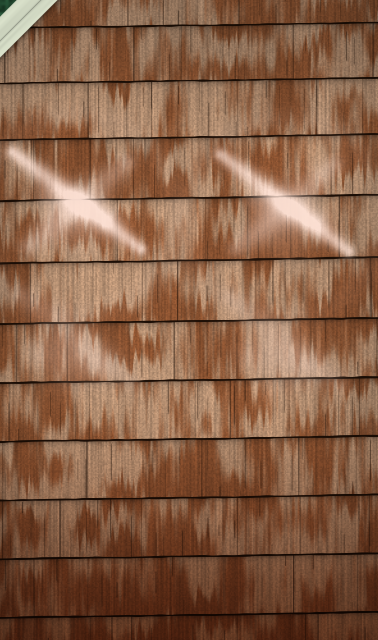
Write a Shadertoy shader that draws this texture.

```glsl
const float COURSE = 0.0917;   // height of one shingle course
const float SHINGLE = 0.088;   // mean shingle width
const float CRACK = 0.021;     // mean spacing of hairline cracks
const vec3 RUST = vec3(0.53, 0.315, 0.185);
const vec3 WEATHERED = vec3(0.70, 0.555, 0.44);
const vec3 GAP = vec3(0.11, 0.055, 0.02);
const vec3 SUN = vec3(1.0, 0.89, 0.84);
const vec3 TRIM = vec3(0.86, 0.89, 0.80);
const vec3 LEAF = vec3(0.05, 0.12, 0.07);

float hash(vec2 p) {
    vec3 q = fract(p.xyx * vec3(0.1031, 0.1030, 0.0973));
    q += dot(q, q.yzx + 33.33);
    return fract((q.x + q.y) * q.z);
}

float noise(vec2 p) {
    vec2 i = floor(p), f = fract(p);
    f = f * f * (3.0 - 2.0 * f);
    return mix(mix(hash(i), hash(i + vec2(1, 0)), f.x),
               mix(hash(i + vec2(0, 1)), hash(i + vec2(1, 1)), f.x), f.y);
}

// Soft beam around the segment from a to b
float beam(vec2 p, vec2 a, vec2 b, float width) {
    vec2 pa = p - a, ba = b - a;
    float h = clamp(dot(pa, ba) / dot(ba, ba), 0.0, 1.0);
    float taper = width * mix(0.6, 1.0, 4.0 * h * (1.0 - h));
    float d = length(pa - ba * h) / taper;
    return exp(-d * d);
}

// Continuous course coordinate: whole part is the row, fraction runs downward
float courseCoord(vec2 p) {
    float down = 1.0 - p.y;
    float bend = (down - 0.22) / 0.17;
    float sag = 0.013 * exp(-bend * bend) + 0.015 * (p.x - 0.295);
    float wobble = 0.0012 * (noise(vec2(p.x * 14.0, 3.0)) - 0.5);
    return (down + sag + wobble - 0.044) / COURSE;
}

// Position of the jittered joint at the left of a shingle
float jointAt(float id, float row) {
    return (id + 0.7 * hash(vec2(id + 40.0, row + 9.0))) * SHINGLE;
}

// Thin dark splits, each covering only part of the course height
float cracks(float x, float v, float row, float px) {
    float cell = floor(x / CRACK);
    vec2 seed = vec2(cell + 17.0, row + 83.0);
    float d = abs(x - (cell + 0.15 + 0.7 * hash(seed)) * CRACK);
    float mid = hash(seed + 31.0), reach = 0.1 + 0.4 * hash(seed + 57.0);
    float span = 1.0 - smoothstep(reach * 0.8, reach, abs(v - mid));
    return span * hash(seed + 77.0) * (1.0 - smoothstep(0.0, 0.0003 + px, d));
}

vec3 shingles(vec2 p, float px) {
    float s = courseCoord(p), row = floor(s), v = fract(s);

    // Shingle containing this point
    float id = floor(p.x / SHINGLE);
    if (p.x < jointAt(id, row)) id -= 1.0;
    float left = jointAt(id, row), right = jointAt(id + 1.0, row);
    float tone = hash(vec2(id + 71.0, row + 23.0));

    // Streaky weathering: each fine column starts and ends at its own height
    float column = noise(vec2(p.x * 170.0, row * 7.0 + 0.5));
    float fine = noise(vec2(p.x * 330.0, row * 5.0 + 0.5));
    float ragged = v + 0.42 * (column - 0.5) + 0.34 * (fine - 0.5);
    float wear = 0.54 * noise(vec2(p.x * 22.0, ragged * 2.2 + row * 17.0))
               + 0.26 * noise(vec2(p.x * 80.0, ragged * 1.8 + row * 29.0))
               + 0.20 * noise(vec2(p.x * 240.0, v * 1.6 + row * 13.0));
    wear += (v - 0.5) * (0.3 * hash(vec2(id + 13.0, row + 5.0)) - 0.22);
    wear += 0.08 * (tone - 0.5);
    vec3 col = mix(RUST, WEATHERED, smoothstep(0.33, 0.64, wear));

    // Combed grooves running the height of the course, and film-like grain
    float drift = 1.2 * noise(vec2(p.x * 60.0, row * 11.0));
    float groove = 0.5 + 0.5 * sin(6.2832 * (p.x / 0.0056 + drift));
    float comb = noise(vec2(p.x * 330.0, v * 0.7 + row * 11.0));
    col *= 0.86 + 0.20 * comb + 0.08 * groove + 0.06 * (tone - 0.5);
    col *= 0.91 + 0.18 * noise(p * 500.0);
    col = mix(col, GAP, 0.45 * cracks(p.x, v, row, px));

    // Joints between neighbours, only some of them open
    float joint = min(p.x - left, right - p.x);
    float nearest = p.x - left < right - p.x ? id : id + 1.0;
    float open = 0.12 + 0.45 * pow(hash(vec2(nearest + 3.0, row + 61.0)), 2.0);
    col = mix(col, GAP, open * (1.0 - smoothstep(0.0, 0.0003 + px, joint)));

    // Overlap gap with its cast shadow
    float edge = min(v, 1.0 - v) * COURSE;
    col *= 1.0 - 0.38 * exp(-v * COURSE / 0.005);
    float gapWidth = 0.0008 + 0.0010 * noise(vec2(p.x * 60.0, row * 3.0));
    return mix(col, GAP, 1.0 - smoothstep(gapWidth - 0.5 * px, gapWidth + 0.6 * px, edge));
}

// Reflected window light: a bright cross above a faint patch
float reflection(vec2 p) {
    float light = 0.85 * beam(p, vec2(-0.10, 0.078), vec2(0.10, -0.073), 0.016);
    light += 0.36 * beam(p, vec2(0.078, 0.062), vec2(-0.075, -0.068), 0.024);
    light += 0.34 * beam(p, vec2(-0.045, 0.008), vec2(0.05, -0.022), 0.032);
    light += 0.18 * beam(p, vec2(-0.03, -0.045), vec2(0.04, -0.04), 0.045);
    light += 0.20 * beam(p, vec2(-0.085, -0.145), vec2(0.085, -0.28), 0.026);
    light += 0.28 * beam(p, vec2(-0.05, -0.235), vec2(0.03, -0.255), 0.046);
    float ring = (length(p + vec2(0.0, 0.02)) - 0.155) / 0.02;
    return light + 0.07 * exp(-ring * ring);
}

void mainImage(out vec4 fragColor, in vec2 fragCoord) {
    float px = 1.0 / iResolution.y;
    vec2 p = fragCoord * px;
    vec3 col = shingles(p, px);

    // Daylight falls off toward the ground and the eaves
    col *= mix(vec3(0.50, 0.34, 0.24), vec3(1.0), smoothstep(-0.08, 0.40, p.y));
    col *= 1.0 - 0.17 * smoothstep(0.72, 1.0, p.y);
    col *= 1.0 - 0.12 * smoothstep(0.17, 0.32, abs(p.x - 0.295));

    // Two reflections side by side, washing the wood toward pale light
    for (int i = 0; i < 2; i++) {
        float k = float(i);
        vec2 center = vec2(0.12 + 0.325 * k, 0.684 - 0.004 * k);
        float light = reflection(p - center) * (1.0 - 0.05 * k);
        float sheen = 0.6 + 0.55 * dot(col, vec3(0.4, 0.4, 0.2));
        col = mix(col, SUN, min(light * sheen, 0.95));
    }

    // Sloping roof trim with foliage beyond
    float slope = p.x + 1.0 - p.y;
    col *= 1.0 - 0.45 * exp(-max(slope - 0.09, 0.0) / 0.006);
    vec3 trim = TRIM * (0.92 + 0.08 * noise(vec2(slope * 160.0, p.x * 8.0)));
    trim *= 1.0 - 0.3 * exp(-abs(slope - 0.064) / 0.002);
    col = mix(trim, col, smoothstep(0.09 - px, 0.09 + px, slope));
    vec3 leaf = LEAF + 0.25 * vec3(0.5, 1.0, 0.7) * noise(p * 180.0);
    col = mix(leaf, col, smoothstep(0.026 - px, 0.026 + px, slope));

    fragColor = vec4(clamp(col, 0.0, 1.0), 1.0);
}
```
